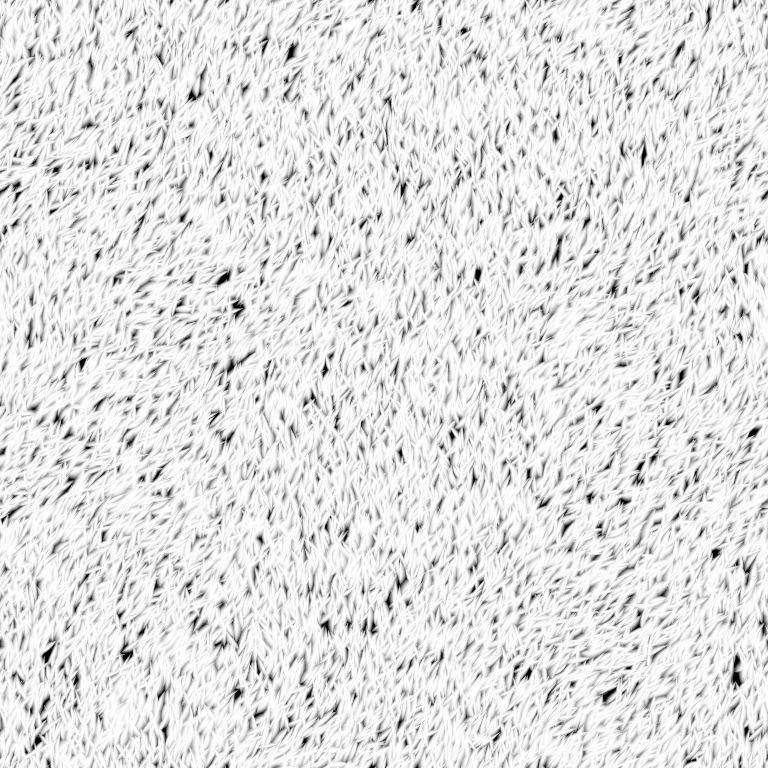
Reproduce this texture map procedurally as a three.js fragment shader.

```glsl
// Dense pile of short pale blades, leaning one way, with dark gaps between them.
#define GRID 42.0          // cells across the canvas
#define BLADES 8           // blades per cell
#define HALF_LENGTH 0.018
#define HALF_WIDTH 0.0043
#define LEAN 1.12          // main direction in radians
#define LEAN_SWING 0.9     // slow drift of the direction
#define LEAN_SPREAD 0.95   // random turn of each blade
#define BEND 0.6
#define DEPTH 0.4          // darkness of the gaps

varying vec2 vUv;

vec4 hash4(vec2 p) {
  vec4 q = fract(p.xyxy * vec4(0.1031, 0.1030, 0.0973, 0.1099));
  q += dot(q, q.wzxy + 33.33);
  return fract((q.xxyz + q.yzzw) * q.zywx);
}

// Smooth value noise that repeats after the given period
float tiledNoise(vec2 p, float period) {
  vec2 i = floor(p);
  vec2 f = fract(p);
  f = f * f * (3.0 - 2.0 * f);
  float a = hash4(mod(i, period) + 211.0).x;
  float b = hash4(mod(i + vec2(1.0, 0.0), period) + 211.0).x;
  float c = hash4(mod(i + vec2(0.0, 1.0), period) + 211.0).x;
  float d = hash4(mod(i + vec2(1.0, 1.0), period) + 211.0).x;
  return mix(mix(a, b, f.x), mix(c, d, f.x), f.y);
}

// 0 on the spine of a curved, tapered blade, 1 on its outline
float bladeDistance(vec2 offset, float angle, vec4 shape) {
  vec2 along = vec2(cos(angle), sin(angle));
  float u = dot(offset, along) / (HALF_LENGTH * mix(0.75, 1.25, shape.x));
  float v = dot(offset, vec2(-along.y, along.x)) / (HALF_WIDTH * mix(0.7, 1.3, shape.y));
  v += BEND * (2.0 * shape.z - 1.0) * (u * u - 0.3);
  v /= 1.0 - 0.35 * clamp(u, -1.2, 1.2);
  // One flank falls off gently, the other steeply
  v *= shape.w < 0.5 ? 1.0 : -1.0;
  return max(0.75 * v, -1.5 * v) + u * u;
}

// Distance to the nearest blade of the pile
float pileDistance(vec2 uv) {
  vec2 home = floor(uv * GRID);
  float nearest = 2.0;
  for (int y = -1; y <= 1; y++) {
    for (int x = -1; x <= 1; x++) {
      vec2 cell = home + vec2(float(x), float(y));
      vec2 id = mod(cell, GRID);
      float drift = tiledNoise((cell + 0.5) / GRID * 5.0, 5.0) - 0.5;
      for (int k = 0; k < BLADES; k++) {
        vec2 seed = id + 57.0 * float(k);
        vec4 place = hash4(seed + 3.0);
        vec4 shape = hash4(seed + vec2(533.0, 719.0));
        vec2 root = (cell + place.xy) / GRID;
        float angle = LEAN + LEAN_SWING * drift + LEAN_SPREAD * (place.z + place.w - 1.0);
        nearest = min(nearest, bladeDistance(uv - root, angle, shape));
      }
    }
  }
  return nearest;
}

void main() {
  float gap = pileDistance(vUv);
  // Some hollows are deeper than others
  float hollow = 0.45 + 1.3 * tiledNoise(vUv * 48.0, 48.0);
  float light = 1.0 - DEPTH * hollow * gap * gap;
  gl_FragColor = vec4(vec3(clamp(light, 0.0, 1.0)), 1.0);
}
```
